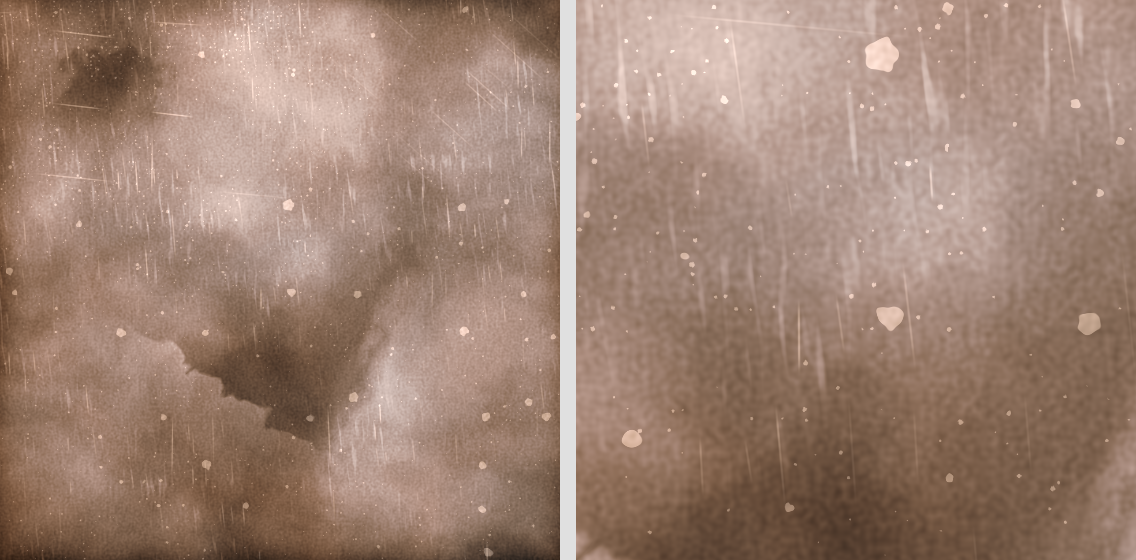
Left, the full canvas; right, a detail of the centre.
Give the GLSL for this texture, as a WebGL 1 fragment shader.

```glsl
precision highp float;
// Weathered studio backdrop: smoky rose-brown clouds with worn edges.
// Warped gradient noise sets a tone that a colour ramp tints; two billowing
// cloud banks, a stain, fine grain, scratches and specks lie over it.

uniform vec2 u_resolution;

#define BASE_TONE 0.63
#define CLOUD_SCALE 3.2
#define CLOUD_CONTRAST 0.34
#define WARP 0.11
#define GRAIN 0.085
#define STREAKS 0.13
#define SCRATCH_WIDTH 0.0006
#define SCRATCH_LIGHT 0.24
#define SPECK_LIGHT 0.24
#define EDGE_DARK 0.17

vec2 hash2(vec2 p) {
  vec3 q = fract(p.xyx * vec3(0.1031, 0.1030, 0.0973));
  q += dot(q, q.yzx + 33.33);
  return fract((q.xx + q.yz) * q.zy);
}

float corner(vec2 cell, vec2 f, vec2 offset) {
  return dot(hash2(cell + offset) * 2.0 - 1.0, f - offset);
}

float noise(vec2 p) {
  vec2 i = floor(p), f = fract(p);
  vec2 u = f * f * f * (f * (f * 6.0 - 15.0) + 10.0);
  return mix(mix(corner(i, f, vec2(0.0)), corner(i, f, vec2(1.0, 0.0)), u.x),
             mix(corner(i, f, vec2(0.0, 1.0)), corner(i, f, vec2(1.0)), u.x), u.y);
}

float fbm(vec2 p) {
  float sum = 0.0, amp = 1.0;
  for (int i = 0; i < 5; i++) {
    sum += amp * noise(p);
    p = mat2(1.6, 1.2, -1.2, 1.6) * p + 17.3;
    amp *= 0.53;
  }
  return sum;
}

float glow(vec2 p, vec2 center, float radius) {
  vec2 d = (p - center) / radius;
  return exp(-dot(d, d));
}

// Bright puffy rim on the inner side of a line, shadow on the outer side.
float cloudBank(vec2 p, vec2 anchor, vec2 inward, float softness) {
  float puffs = 0.11 * abs(noise(p * 9.0)) + 0.05 * abs(noise(p * 21.0))
              + 0.02 * abs(noise(p * 47.0));
  float d = dot(p - anchor, inward) + puffs - 0.025;
  float inside = smoothstep(0.0, softness, d);
  return 0.17 * inside * exp(-max(d, 0.0) * 8.0) - 0.10 * (1.0 - inside);
}

// One fading line per chosen cell; cells.x counts across, cells.y along.
float scratches(vec2 p, float angle, vec2 cells, float share, float px) {
  float c = cos(angle), s = sin(angle);
  vec2 g = mat2(c, -s, s, c) * p * cells;
  vec2 id = floor(g) + 40.0 + floor(angle * 90.0), f = fract(g) - 0.5;
  vec2 a = hash2(id), b = hash2(id + 91.0);
  float across = abs(f.x - 0.6 * (a.x - 0.5) - 0.4 * (b.x - 0.5) * f.y) / cells.x;
  float reach = 0.12 + 0.36 * a.y;
  float fade = 1.0 - smoothstep(0.4 * reach, reach, abs(f.y));
  return step(b.y, share) * fade * (0.4 + 0.6 * b.x)
       * (1.0 - smoothstep(0.0, SCRATCH_WIDTH + px, across));
}

float specks(vec2 p, float cells, float share, float px) {
  vec2 g = p * cells, id = floor(g) + 7.0;
  vec2 a = hash2(id), b = hash2(id + 53.0);
  float d = length(fract(g) - 0.5 - 0.4 * (a - 0.5)) + 0.12 * noise(g * 5.0);
  float radius = 0.05 + 0.2 * b.x * b.x, blur = px * cells * 0.7;
  return step(b.y, share) * (1.0 - smoothstep(radius - blur, radius + blur, d));
}

void addShade(inout vec3 color, vec3 low, vec3 high, float tone) {
  color = mix(color, high, clamp((tone - low.r) / (high.r - low.r), 0.0, 1.0));
}

vec3 ramp(float tone) {
  vec3 umber = vec3(0.34, 0.25, 0.19), brown = vec3(0.46, 0.35, 0.27);
  vec3 tan_ = vec3(0.56, 0.44, 0.36), taupe = vec3(0.64, 0.52, 0.46);
  vec3 rose = vec3(0.72, 0.60, 0.55), blush = vec3(0.81, 0.71, 0.67);
  vec3 color = umber * clamp(tone / umber.r, 0.4, 1.0);
  addShade(color, umber, brown, tone);
  addShade(color, brown, tan_, tone);
  addShade(color, tan_, taupe, tone);
  addShade(color, taupe, rose, tone);
  addShade(color, rose, blush, tone);
  return color + 0.8 * max(tone - blush.r, 0.0);
}

void main() {
  vec2 p = gl_FragCoord.xy / u_resolution;
  float px = 1.0 / min(u_resolution.x, u_resolution.y);

  // Smoky clouds over a broad layout of light and shade
  vec2 drift = vec2(fbm(p * 2.5 + 3.7), fbm(p * 2.5 + 29.1));
  vec2 q = p + WARP * drift;
  float tone = BASE_TONE + CLOUD_CONTRAST * fbm(q * CLOUD_SCALE + 11.0);
  tone += 0.17 * glow(q, vec2(0.46, 0.69), 0.23) + 0.12 * glow(q, vec2(0.76, 0.85), 0.20)
        + 0.10 * glow(q, vec2(0.86, 0.40), 0.20);
  tone -= 0.13 * glow(q, vec2(0.71, 0.57), 0.12) + 0.11 * glow(q, vec2(0.55, 0.25), 0.11)
        + 0.10 * glow(q, vec2(0.05, 0.10), 0.36) + 0.08 * glow(q, vec2(0.16, 0.80), 0.20)
        + 0.12 * glow(q, vec2(0.97, 0.10), 0.20) + 0.09 * glow(q, vec2(0.97, 1.0), 0.15);
  tone += glow(p, vec2(0.41, 0.32), 0.17) * cloudBank(p, vec2(0.40, 0.32), vec2(-0.58, -0.81), 0.014);
  tone += glow(p, vec2(0.65, 0.32), 0.20) * cloudBank(q, vec2(0.63, 0.30), vec2(0.88, -0.48), 0.07);

  // Stain with a ragged upper rim, then the dark worn border
  float ring = length(p - vec2(0.20, 0.80)) + 0.07 * noise(p * 12.0) + 0.03 * noise(p * 50.0);
  tone -= 0.09 * (1.0 - smoothstep(0.10, 0.118, ring)) * smoothstep(0.72, 0.86, p.y);
  vec2 side = min(p, 1.0 - p);
  float border = min(side.x, side.y) + 0.02 * noise(p * 9.0);
  tone -= EDGE_DARK * exp(-max(border, 0.0) / 0.028) + 0.12 * exp(-p.y / 0.05);

  // Fine grain and brushed streaks
  float wear = smoothstep(-0.2, 0.3, fbm(p * 4.0 + 51.0) + 0.25 * (p.y - 0.5));
  tone += GRAIN * (noise(p * 210.0) + 0.6 * noise(p * vec2(190.0, 60.0)));
  vec2 brushed = vec2(p.x + 0.1 * p.y, p.y);
  tone += STREAKS * wear * smoothstep(0.12, 0.5, noise(brushed * vec2(150.0, 19.0)));

  // Warm rust at the left, greyer at the right
  float warmth = 0.7 * (0.45 - p.x) + 0.9 * fbm(q * 2.7 + 70.0) + 0.4 * exp(-side.x / 0.02);
  vec3 color = ramp(tone) + clamp(warmth, -0.6, 0.7) * vec3(0.035, -0.008, -0.035);

  // Scratches and flecks of bare paint
  float upperLeft = glow(p, vec2(0.22, 0.85), 0.28), upperRight = glow(p, vec2(0.80, 0.87), 0.22);
  float lines = (0.25 + 0.75 * wear) * (scratches(p, 0.10, vec2(46.0, 13.0), 0.22, px)
              + scratches(p, 0.06, vec2(21.0, 8.0), 0.22, px));
  lines += 1.2 * upperLeft * scratches(p, 1.50, vec2(15.0, 6.0), 0.25, px);
  lines += 0.6 * upperRight * scratches(p, 0.85, vec2(40.0, 5.0), 0.35, px);
  float dusty = 0.04 + 0.30 * wear * (upperLeft + glow(p, vec2(0.48, 0.98), 0.14));
  float flecks = specks(p, 150.0, dusty, px) + specks(p, 75.0, 0.4 * dusty, px)
               + specks(p, 26.0, 0.07, px);
  color += vec3(1.0, 0.95, 0.90) * (SCRATCH_LIGHT * min(lines, 1.0) + SPECK_LIGHT * min(flecks, 1.0));
  gl_FragColor = vec4(clamp(color, 0.0, 1.0), 1.0);
}
```
